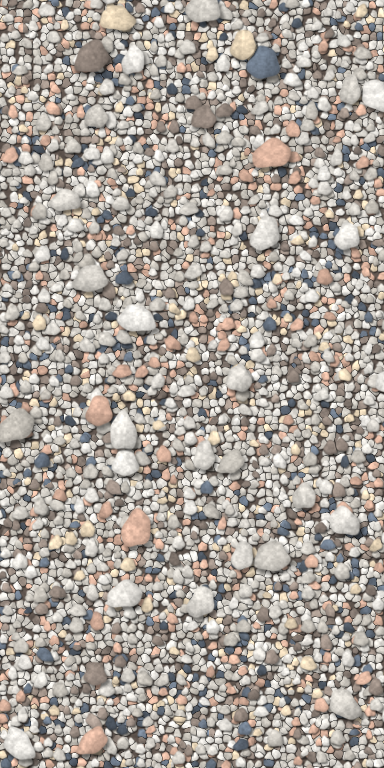
Write a WebGL 1 fragment shader that draws this texture.

```glsl
precision highp float;
// Coarse beach sand: fine quartz grains with scattered larger pebbles, lit from the upper left.

uniform vec2 u_resolution;

const vec3 QUARTZ_DIM = vec3(0.72, 0.70, 0.665);
const vec3 QUARTZ_PALE = vec3(0.89, 0.88, 0.86);
const vec3 SALMON = vec3(0.83, 0.68, 0.60);
const vec3 CREAM = vec3(0.88, 0.81, 0.70);
const vec3 SLATE = vec3(0.37, 0.41, 0.46);
const vec3 TAUPE = vec3(0.56, 0.51, 0.475);
const vec3 GAP = vec3(0.35, 0.31, 0.285);
const vec2 LIGHT_DIR = vec2(-0.55, 0.83);
const float EDGE_SOFTNESS = 0.0028;  // in canvas widths
const float SHADOW_REACH = 0.28;     // in grain radii
const float SHADOW_DEPTH = 0.48;
const float SPECKLE_SCALE = 120.0;
const float SPECKLE_DEPTH = 0.17;
const float EXPOSURE = 1.06;

float hash(vec2 p) {
  return fract(sin(dot(p, vec2(127.1, 311.7))) * 43758.5453);
}

vec2 hash2(vec2 p) {
  return vec2(hash(p), hash(p + 57.3));
}

float valueNoise(vec2 p) {
  vec2 cell = floor(p);
  vec2 f = fract(p);
  f = f * f * (3.0 - 2.0 * f);
  vec2 e = vec2(0.0, 1.0);
  return mix(mix(hash(cell), hash(cell + e.yx), f.x),
             mix(hash(cell + e.xy), hash(cell + e.yy), f.x), f.y);
}

// Slow patches where dark minerals collect
float darkPatch(vec2 p) {
  return 0.5 + 0.25 * sin(5.0 * p.x + 3.0 * sin(3.1 * p.y))
             + 0.25 * sin(7.3 * p.y - 4.0 * p.x + 1.7);
}

vec3 mineralColor(vec2 id, float patchiness) {
  float kind = hash(id + 11.7);
  float tone = hash(id + 23.9);
  float slateShare = 0.045 + 0.07 * patchiness;
  vec3 color = mix(QUARTZ_DIM, QUARTZ_PALE, tone);
  if (kind < slateShare) color = SLATE * (0.75 + 0.5 * tone);
  else if (kind < slateShare + 0.13) color = TAUPE * (0.82 + 0.36 * tone);
  else if (kind < slateShare + 0.23) color = SALMON * (0.87 + 0.2 * tone);
  else if (kind < slateShare + 0.30) color = CREAM * (0.92 + 0.14 * tone);
  return color;
}

// Position inside a grain, in radii, after its turn and stretch
vec2 grainSpace(vec2 offset, float angle, float stretch) {
  float c = cos(angle);
  float s = sin(angle);
  vec2 q = vec2(c * offset.x + s * offset.y, c * offset.y - s * offset.x);
  return q * vec2(stretch, 1.0 / stretch);
}

// Rounded, slightly angular outline: 1 on the rim
float outline(vec2 q, float phase) {
  float a = atan(q.y, q.x + 1e-5);
  return length(q) * (1.0 + 0.09 * sin(3.0 * a + phase) + 0.05 * sin(5.0 * a - 2.0 * phase));
}

// Lays one size of grains, with its shadows, over the colour below
vec3 layGrains(vec3 below, vec2 p, float scale, float density, float radius, float seed) {
  vec2 g = p * scale;
  vec2 base = floor(g);
  float nearest = 9.0;
  float second = 9.0;
  float shadowDist = 9.0;
  float nearestRadius = radius;
  vec2 nearestId = base;
  vec2 nearestOffset = vec2(0.0);
  for (int j = -1; j <= 1; j++) {
    for (int i = -1; i <= 1; i++) {
      vec2 cell = base + vec2(float(i), float(j));
      vec2 id = cell + seed;
      if (hash(id + 3.1) > density) continue;
      float r = radius * mix(0.72, 1.15, hash(id + 5.3));
      vec2 offset = (g - cell - mix(vec2(0.15), vec2(0.85), hash2(id))) / r;
      float angle = 6.2832 * hash(id + 7.9);
      float stretch = mix(0.8, 1.0, hash(id + 9.2));
      float d = outline(grainSpace(offset, angle, stretch), angle * 3.0);
      vec2 shifted = offset + LIGHT_DIR * SHADOW_REACH;
      shadowDist = min(shadowDist, outline(grainSpace(shifted, angle, stretch), angle * 3.0));
      if (d < nearest) {
        second = nearest;
        nearest = d;
        nearestId = id;
        nearestOffset = offset;
        nearestRadius = r;
      } else {
        second = min(second, d);
      }
    }
  }
  // Rounded light, one tilted facet and dark creases between neighbours
  float soft = EDGE_SOFTNESS * scale / nearestRadius;
  float facetAngle = 6.2832 * hash(nearestId + 31.0);
  float facetSide = dot(nearestOffset, vec2(cos(facetAngle), sin(facetAngle)));
  float facet = smoothstep(-soft, soft, facetSide - 0.15) - 0.4;
  float light = 1.0 + 0.11 * dot(nearestOffset, LIGHT_DIR) - 0.07 * facet;
  light *= 1.0 - 0.14 * smoothstep(0.6, 1.05, nearest);
  light *= mix(0.52, 1.0, smoothstep(0.0, 0.32, second - nearest));
  vec3 grain = mineralColor(nearestId, darkPatch(p)) * light;
  float shadow = 1.0 - smoothstep(0.8, 1.25, shadowDist);
  float cover = 1.0 - smoothstep(1.0 - soft, 1.0 + soft, nearest);
  return mix(below * (1.0 - SHADOW_DEPTH * shadow), grain, cover);
}

void main() {
  vec2 p = gl_FragCoord.xy / u_resolution.x;
  // Sizes from fine bed to scattered pebbles
  vec3 color = layGrains(GAP, p, 48.0, 1.0, 0.64, 0.0);
  color = layGrains(color, p, 37.0, 0.45, 0.46, 101.0);
  color = layGrains(color, p, 23.0, 0.27, 0.42, 211.0);
  color = layGrains(color, p, 10.5, 0.12, 0.40, 307.0);
  // Fine mineral speckle
  float speckle = valueNoise(p * SPECKLE_SCALE) + 0.5 * valueNoise(p * SPECKLE_SCALE * 2.1) - 0.75;
  color *= EXPOSURE * (1.0 + SPECKLE_DEPTH * speckle);
  gl_FragColor = vec4(clamp(color, 0.0, 1.0), 1.0);
}
```
